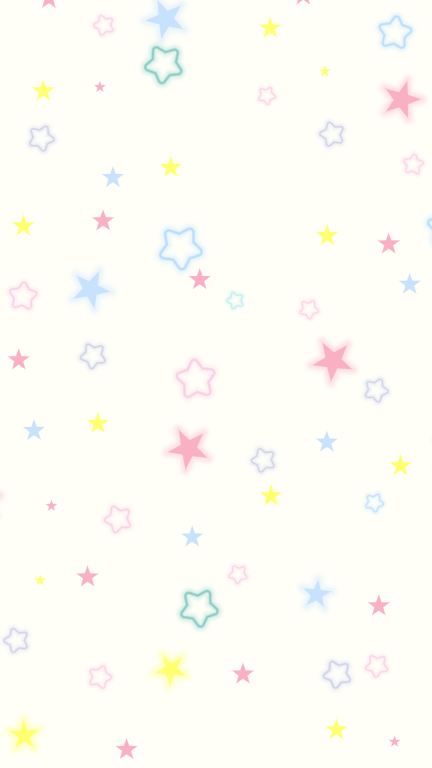
Reproduce this pattern procedurally as a WebGL 1 fragment shader.

```glsl
precision highp float;

uniform vec2 u_resolution;

const float COLUMNS = 6.0;
const float SOLID_SHARE = 0.63;

const vec3 CREAM = vec3(1.0, 1.0, 0.972);
const vec3 ROSE = vec3(0.98, 0.69, 0.77);
const vec3 LEMON = vec3(1.0, 1.0, 0.44);
const vec3 SKY = vec3(0.78, 0.885, 0.99);
const vec3 BLUSH = vec3(0.98, 0.80, 0.89);
const vec3 AZURE = vec3(0.71, 0.86, 0.99);
const vec3 LAVENDER = vec3(0.79, 0.80, 0.91);
const vec3 TEAL = vec3(0.52, 0.79, 0.77);
const vec3 AQUA = vec3(0.72, 0.92, 0.92);

float hash(vec2 p) {
  return fract(sin(dot(p, vec2(127.1, 311.7))) * 43758.5453);
}

vec2 rotate(vec2 p, float angle) {
  float c = cos(angle), s = sin(angle);
  return vec2(c * p.x - s * p.y, s * p.x + c * p.y);
}

// Signed distance to a five-pointed star; ratio sets the inner corners
float starDistance(vec2 p, float radius, float ratio) {
  vec2 k1 = vec2(0.80902, -0.58779);
  vec2 k2 = vec2(-k1.x, k1.y);
  p.x = abs(p.x);
  p -= 2.0 * max(dot(k1, p), 0.0) * k1;
  p -= 2.0 * max(dot(k2, p), 0.0) * k2;
  p.x = abs(p.x);
  p.y -= radius;
  vec2 edge = ratio * vec2(-k1.y, k1.x) - vec2(0.0, 1.0);
  float h = clamp(dot(p, edge) / dot(edge, edge), 0.0, radius);
  return length(p - edge * h) * sign(p.y * edge.x - p.x * edge.y);
}

float halo(float d, float width) {
  float t = max(d, 0.0) / width;
  return exp(-t * t);
}

vec3 solidColor(float kind) {
  return kind < 0.27 ? ROSE : kind < 0.46 ? LEMON : SKY;
}

vec3 outlineColor(float kind) {
  return kind < 0.78 ? BLUSH : kind < 0.84 ? AZURE
       : kind < 0.94 ? LAVENDER : kind < 0.97 ? TEAL : AQUA;
}

// Flat star: the small ones are crisp and upright, the big ones tilt and glow
vec3 paintSolid(vec3 base, vec2 p, vec3 ink, float size, float turn, float pixel) {
  float big = step(0.70, size);
  float largeRadius = mix(0.036, 0.051, smoothstep(0.70, 1.0, size));
  float radius = size < 0.12 ? 0.014 : mix(0.0265, largeRadius, big);
  float d = starDistance(rotate(p, turn * big), radius, 0.41);
  float glow = 0.36 * big * halo(d, 0.011);
  float soft = max(pixel, 0.003) * (1.0 + 0.6 * big);
  float fill = 1.0 - smoothstep(-0.6 * soft, 0.6 * soft, d);
  return mix(base, ink, max(glow, fill));
}

// Neon star: a rounded, blurred stroke with a faint halo
vec3 paintOutline(vec3 base, vec2 p, vec3 ink, float radius, float turn, float pixel) {
  float d = starDistance(rotate(p, turn), 0.80 * radius, 0.56) - 0.17 * radius;
  float stroke = abs(d) - mix(0.0008, 0.0025, smoothstep(0.02, 0.05, radius));
  float soft = max(pixel, 0.0048);
  float line = 1.0 - smoothstep(-0.5 * soft, soft, stroke);
  float glow = 0.30 * halo(stroke, 0.10 * radius + 0.004);
  return mix(base, ink, max(glow, 0.95 * line));
}

// One star per grid cell, shifted from the cell centre
vec3 paintCell(vec3 base, vec2 p, vec2 cell, float pixel) {
  if (hash(cell + 3.7) > 0.87) return base;
  vec2 jitter = vec2(hash(cell + 11.3), hash(cell + 27.9)) - 0.5;
  vec2 local = p - (cell + 0.5 + 0.62 * jitter) / COLUMNS;
  float kind = fract(dot(cell, vec2(0.7549, 0.5698)) + 0.31);
  float size = hash(cell + 41.2);
  float turn = 1.1 * (hash(cell + 58.6) - 0.5);

  if (kind < SOLID_SHARE) {
    return paintSolid(base, local, solidColor(kind), size, turn, pixel);
  }
  float radius = mix(0.021, 0.055, size * size);
  if (kind > 0.84) radius = mix(0.026, 0.034, size);
  if (kind > 0.94) radius = kind < 0.97 ? 0.045 : 0.020;
  return paintOutline(base, local, outlineColor(kind), radius, turn, pixel);
}

void main() {
  float pixel = 1.0 / u_resolution.x;
  vec2 p = gl_FragCoord.xy * pixel;
  vec2 home = floor(p * COLUMNS);
  vec3 color = CREAM;

  // Neighbouring cells can reach into this one
  for (int y = -1; y <= 1; y++) {
    for (int x = -1; x <= 1; x++) {
      color = paintCell(color, p, home + vec2(float(x), float(y)), pixel);
    }
  }
  gl_FragColor = vec4(color, 1.0);
}
```
